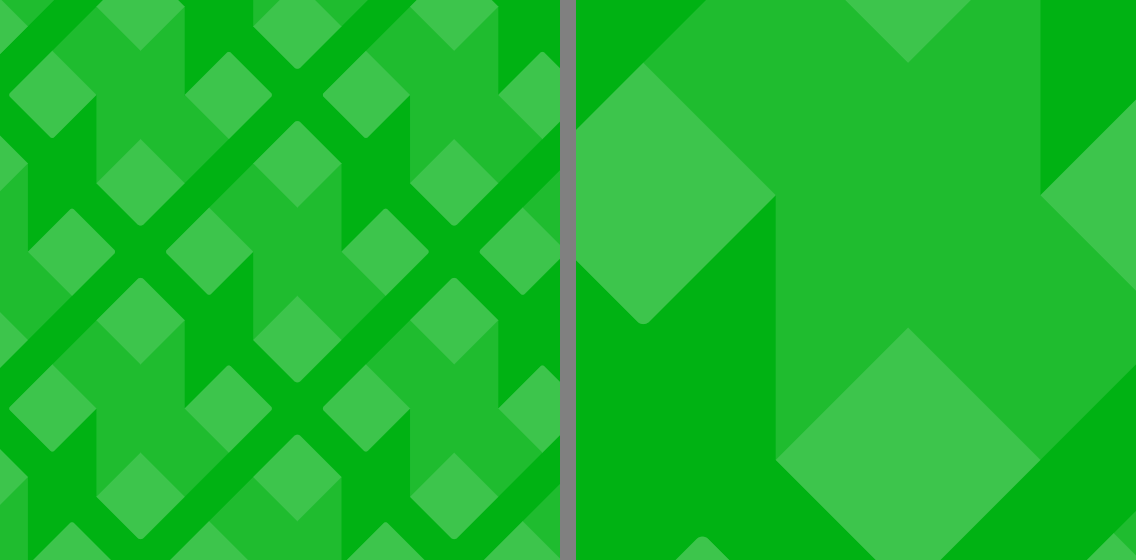
Left, the full canvas; right, a detail of the centre.
Reproduce this pattern procedurally as a WebGL 1 fragment shader.

```glsl
precision highp float;
// Green lattice of folded zigzag motifs, each with four pale diamonds at its ends.

#define PERIOD 0.56               // motif spacing across and down
#define HALF_DIAGONAL 0.0788      // half diagonal of a diamond
#define CENTER vec2(0.531, 0.5505)
#define TIP_RADIUS 0.14           // rounding at top and bottom, in half diagonals
#define SIDE_RADIUS 0.09          // rounding on the side diamonds
#define GROUND vec3(0.0, 0.70, 0.075)
#define BODY_TINT 0.12            // amount of white over the ground
#define DIAMOND_TINT 0.24

uniform vec2 u_resolution;

// Box distance with one rounding radius
float roundedBox(vec2 p, vec2 halfSize, float radius) {
  vec2 d = abs(p) - halfSize + radius;
  return length(max(d, 0.0)) + min(max(d.x, d.y), 0.0) - radius;
}

float coverage(float dist, float pixel) {
  return clamp(0.5 - dist / pixel, 0.0, 1.0);
}

void main() {
  float size = min(u_resolution.x, u_resolution.y);
  vec2 p = (gl_FragCoord.xy / size - CENTER) / HALF_DIAGONAL;
  float pixel = sqrt(2.0) / (HALF_DIAGONAL * size);

  // Diagonal axes turn the staggered lattice into square cells
  float cell = PERIOD / HALF_DIAGONAL;
  vec2 diagonal = vec2(p.x + p.y, p.y - p.x);
  diagonal = (fract(diagonal / cell + 0.5) - 0.5) * cell;

  // Each motif is symmetric under a half turn
  if (diagonal.y < 0.0) diagonal = -diagonal;

  // Diagonal strip: diamond, body, diamond
  vec2 q = diagonal - vec2(0.0, 2.0);
  float radius = q.x < 0.0 ? SIDE_RADIUS : (q.y > 0.0 ? TIP_RADIUS : 0.0);
  float strip = roundedBox(q, vec2(3.0, 1.0), radius);
  float diamonds = max(strip, 1.0 - abs(q.x));

  // Upright bar joining the two strips
  vec2 upright = abs(vec2(diagonal.x - diagonal.y, diagonal.x + diagonal.y)) * 0.5;
  float bar = max(upright.x - 1.0, upright.y - 2.0) * sqrt(2.0);
  float body = min(strip, bar);

  float tint = mix(BODY_TINT * coverage(body, pixel), DIAMOND_TINT,
                   coverage(diamonds, pixel));
  gl_FragColor = vec4(mix(GROUND, vec3(1.0), tint), 1.0);
}
```
